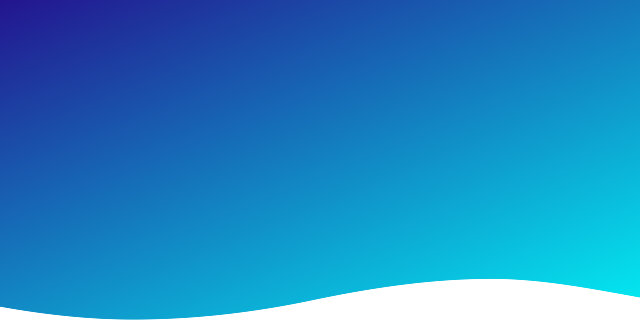
This background is drawn by a Shadertoy shader. Its source:

```glsl
const vec3 INDIGO = vec3(0.137, 0.080, 0.558);
const vec3 CYAN = vec3(0.008, 0.935, 0.955);
const vec3 WHITE = vec3(1.0);
const float ACROSS = 0.45; // share of the gradient that runs left to right

// Wave knots: x, height, slope, in fractions of the canvas
const int KNOTS = 5;
const vec3 WAVE[KNOTS] = vec3[KNOTS](
    vec3(0.000, 0.0417, -0.36),
    vec3(0.208, 0.0013, 0.0),
    vec3(0.488, 0.0617, 0.42),
    vec3(0.768, 0.1285, 0.0),
    vec3(1.000, 0.0703, -0.36));

// Cubic Hermite curve between two knots
float hermite(vec3 a, vec3 b, float x) {
    float span = b.x - a.x;
    float u = (x - a.x) / span;
    float v = 1.0 - u;
    float ease = u * u * (3.0 - 2.0 * u);
    return mix(a.y, b.y, ease) + span * u * v * (a.z * v - b.z * u);
}

float waveHeight(float x) {
    float height = WAVE[0].y;
    for (int i = 0; i < KNOTS - 1; i++) {
        if (x >= WAVE[i].x) height = hermite(WAVE[i], WAVE[i + 1], x);
    }
    return height;
}

void mainImage(out vec4 fragColor, in vec2 fragCoord) {
    vec2 uv = fragCoord / iResolution.xy;

    // Diagonal sky gradient
    float t = mix(1.0 - uv.y, uv.x, ACROSS);
    vec3 color = mix(INDIGO, CYAN, t);

    // White wave along the bottom, with a one-pixel soft edge
    float pixel = 1.0 / iResolution.y;
    float above = uv.y - waveHeight(uv.x);
    color = mix(WHITE, color, smoothstep(-0.5 * pixel, 0.5 * pixel, above));

    fragColor = vec4(color, 1.0);
}
```
